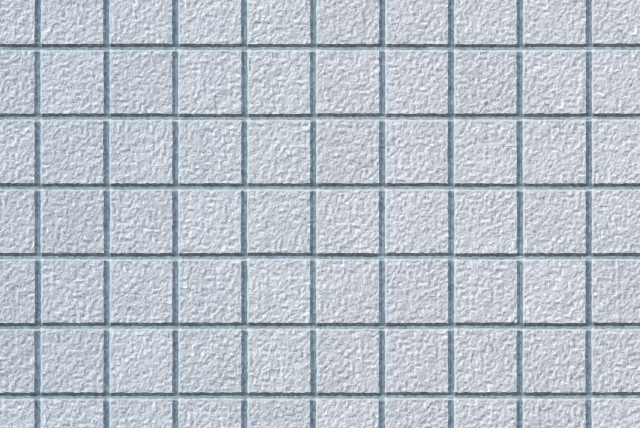
Reproduce this texture procedurally as a Shadertoy shader.

```glsl
// Pale stucco wall of square tiles, parted by bevelled blue-grey grooves in raking light.

#define TILES vec2(9.292, 6.14)     // repeats across and down
#define OFFSET vec2(0.557, 0.456)   // first groove, in tiles from the lower left
#define GROOVE 0.054                // half width of a groove, in tiles
#define GRAIN 23.0                  // stucco bumps per tile
#define RELIEF 0.34                 // contrast of the stucco
#define WEAR 0.012                  // raggedness of the groove edges
#define PLASTER vec3(0.775, 0.795, 0.825)
#define LIT_EDGE vec3(0.86, 0.89, 0.91)
#define FLOOR_UPRIGHT vec3(0.51, 0.58, 0.64)
#define FLOOR_LEVEL vec3(0.59, 0.66, 0.71)
#define SHADE_UPRIGHT vec3(0.40, 0.47, 0.53)
#define SHADE_LEVEL vec3(0.35, 0.39, 0.40)

float hash(vec2 p) {
    vec3 q = fract(vec3(p.xyx) * 0.1031);
    q += dot(q, q.yzx + 33.33);
    return fract((q.x + q.y) * q.z);
}

float noise(vec2 p) {
    vec2 i = floor(p), f = fract(p);
    f = f * f * (3.0 - 2.0 * f);
    return mix(mix(hash(i), hash(i + vec2(1, 0)), f.x),
               mix(hash(i + vec2(0, 1)), hash(i + vec2(1, 1)), f.x), f.y);
}

// Slope of the noise towards the light at the upper left
float slope(vec2 p) {
    return noise(p) - noise(p + vec2(-0.55, 0.65));
}

// Soft-edged strip between two positions
float band(float x, float from, float to, float soft) {
    return smoothstep(from - soft, from + soft, x)
         * (1.0 - smoothstep(to - soft, to + soft, x));
}

// Stucco face with per-tile tone, faint stains and sparse pits
vec3 stucco(vec2 p, vec2 tile) {
    vec2 q = p * GRAIN + 40.0 * hash(tile);
    q += 0.7 * (vec2(noise(q * 0.6), noise(q * 0.6 + 57.0)) - 0.5);
    float light = 0.65 * slope(q) + 0.4 * slope(q * 1.9 + 13.0);
    float tone = 0.025 * (hash(tile + 7.0) - 0.5) + 0.03 * (noise(p * 3.0) - 0.5);
    float pit = smoothstep(0.89, 0.97, noise(q * 0.55 + 91.0));
    return PLASTER + RELIEF * light + tone - 0.10 * pit;
}

// Paints one groove: shaded wall, floor, then lit bevel along s
vec3 groove(vec3 col, float s, vec3 shade, vec3 bed, float cover, float rim, float soft) {
    col = mix(col, LIT_EDGE, rim * band(s, 0.025, GROOVE + 0.006, soft));
    col = mix(col, bed, band(s, -0.02, 0.032, soft));
    return mix(col, shade, cover * band(s, -GROOVE, -0.008, soft));
}

void mainImage(out vec4 fragColor, in vec2 fragCoord) {
    vec2 uv = fragCoord / iResolution.xy;
    vec2 p = uv * TILES - OFFSET + 20.0;
    float soft = max(0.011, 0.6 * TILES.y / iResolution.y);

    vec2 tile = floor(p);
    vec2 joint = floor(p + 0.5);
    vec3 col = stucco(p, tile);

    // Position across each groove, from its shaded to its lit side
    vec2 s = (p - joint) * vec2(1, -1);
    vec2 ragged = vec2(noise(p * 19.0), noise(p * 19.0 + 31.0)) - 0.5;
    s += WEAR * ragged;
    s += 0.008 * (vec2(hash(vec2(joint.x, tile.y)), hash(vec2(tile.x, joint.y) + 5.0)) - 0.5);

    // Rough groove surfaces and chipped rims
    float grit = 0.16 * (noise(p * 30.0 + 3.0) - 0.5) + 0.06 * (noise(p * 4.0) - 0.5);
    float rim = 0.35 + 0.6 * noise(p * 14.0 + 17.0);

    // Upright grooves first; they break the dark line of the level ones
    float crossing = band(s.x, -0.02, GROOVE, soft);
    col = groove(col, s.x, SHADE_UPRIGHT + grit, FLOOR_UPRIGHT + grit, 0.95, rim, soft);
    col = groove(col, s.y, SHADE_LEVEL + 0.7 * grit, FLOOR_LEVEL + grit,
                 1.0 - 0.5 * crossing, rim, soft);

    // Worn bright corner at the upper left of each tile
    float corner = length(s - vec2(GROOVE, GROOVE - 0.005));
    col = mix(col, LIT_EDGE + 0.03, 0.8 * (1.0 - smoothstep(0.012, 0.045, corner)));

    // Slightly cooler, dimmer light towards the left
    col *= mix(vec3(0.965, 0.985, 0.995), vec3(1.01), smoothstep(0.0, 0.6, uv.x));
    fragColor = vec4(clamp(col, 0.0, 1.0), 1.0);
}
```
